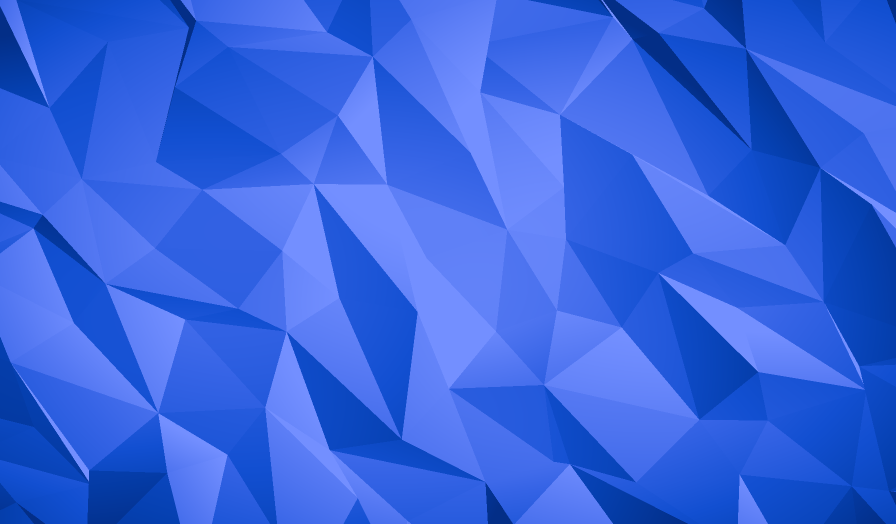
Give the GLSL for this background, as a Shadertoy shader.

```glsl
// Draws a crumpled low-poly surface of lit blue triangular facets.

const vec2 FOLD_AXIS = vec2(0.67, -0.742);   // facets stretch down to the right
const vec2 CELLS = vec2(5.6, 8.2);           // cells per canvas height, along and across
const vec3 LIGHT = vec3(-0.30, -0.954, 0.0); // side light in mesh space
const float JITTER = 0.98;
const float RELIEF = 0.95;
const float CONTRAST = 0.92;
const int SAMPLES = 2;

float hash(vec2 p, float seed) {
    return fract(sin(dot(p, vec2(127.1, 311.7)) + seed * 74.7) * 43758.5453);
}

// Jittered mesh vertex: xy is its place, z its height.
vec3 meshVertex(vec2 id) {
    vec2 offset = vec2(hash(id, 1.0), hash(id, 2.0)) - 0.5;
    return vec3(id + JITTER * offset, RELIEF * hash(id, 3.0));
}

float cross2(vec2 a, vec2 b) {
    return a.x * b.y - a.y * b.x;
}

// Keeps the highest facet over p; top holds its height and tone.
void paintFacet(vec3 a, vec3 b, vec3 c, vec2 p, inout vec2 top) {
    vec3 normal = cross(b - a, c - a);
    if (normal.z < 0.0001) return; // folded under
    vec3 weight = vec3(cross2(c.xy - b.xy, p - b.xy),
                       cross2(a.xy - c.xy, p - c.xy),
                       cross2(b.xy - a.xy, p - a.xy)) / normal.z;
    if (min(weight.x, min(weight.y, weight.z)) < -0.0001) return;

    float height = dot(weight, vec3(a.z, b.z, c.z));
    if (height > top.x) {
        float lit = dot(normalize(normal), LIGHT);
        top = vec2(height, 0.5 + CONTRAST * lit + 0.24 * (height - 0.5 * RELIEF));
    }
}

// Tone of the visible facet at mesh position p.
float meshTone(vec2 p) {
    vec2 top = vec2(-1.0, 0.5);
    vec2 base = floor(p);
    for (int y = -1; y <= 1; y++) {
        for (int x = -1; x <= 1; x++) {
            vec2 id = base + vec2(x, y);
            vec3 a = meshVertex(id);
            vec3 b = meshVertex(id + vec2(1.0, 0.0));
            vec3 c = meshVertex(id + vec2(1.0, 1.0));
            vec3 d = meshVertex(id + vec2(0.0, 1.0));
            // Split each cell along a random diagonal.
            if (hash(id, 4.0) < 0.5) {
                paintFacet(a, b, c, p, top);
                paintFacet(a, c, d, p, top);
            } else {
                paintFacet(a, b, d, p, top);
                paintFacet(b, c, d, p, top);
            }
        }
    }
    return top.y;
}

// Blends in the next ramp color between two tones.
vec3 rampStep(vec3 color, vec3 next, float from, float to, float tone) {
    return mix(color, next, clamp((tone - from) / (to - from), 0.0, 1.0));
}

// Blue ramp from deep shade to pale highlight.
vec3 blueRamp(float tone) {
    vec3 color = vec3(0.01, 0.18, 0.53);
    color = rampStep(color, vec3(0.02, 0.25, 0.69), -0.22, 0.02, tone);
    color = rampStep(color, vec3(0.07, 0.31, 0.82), 0.02, 0.25, tone);
    color = rampStep(color, vec3(0.21, 0.39, 0.90), 0.25, 0.53, tone);
    color = rampStep(color, vec3(0.33, 0.47, 0.95), 0.53, 0.73, tone);
    return rampStep(color, vec3(0.45, 0.56, 1.0), 0.73, 0.92, tone);
}

vec3 surfaceColor(vec2 coord) {
    vec2 p = coord / iResolution.y;
    vec2 foldNormal = vec2(-FOLD_AXIS.y, FOLD_AXIS.x);
    vec2 mesh = vec2(dot(p, FOLD_AXIS), dot(p, foldNormal)) * CELLS;

    // Soft glow in the middle, darker towards the corners.
    vec2 centered = 2.0 * coord / iResolution.xy - 1.0;
    float glow = 0.23 - 0.36 * dot(centered, centered);
    return blueRamp(meshTone(mesh + 17.0) + glow);
}

void mainImage(out vec4 fragColor, in vec2 fragCoord) {
    // Average a small grid of samples to smooth the facet edges.
    vec3 sum = vec3(0.0);
    for (int j = 0; j < SAMPLES; j++) {
        for (int i = 0; i < SAMPLES; i++) {
            vec2 shift = (vec2(i, j) + 0.5) / float(SAMPLES) - 0.5;
            sum += surfaceColor(fragCoord + shift);
        }
    }
    fragColor = vec4(sum / float(SAMPLES * SAMPLES), 1.0);
}
```
